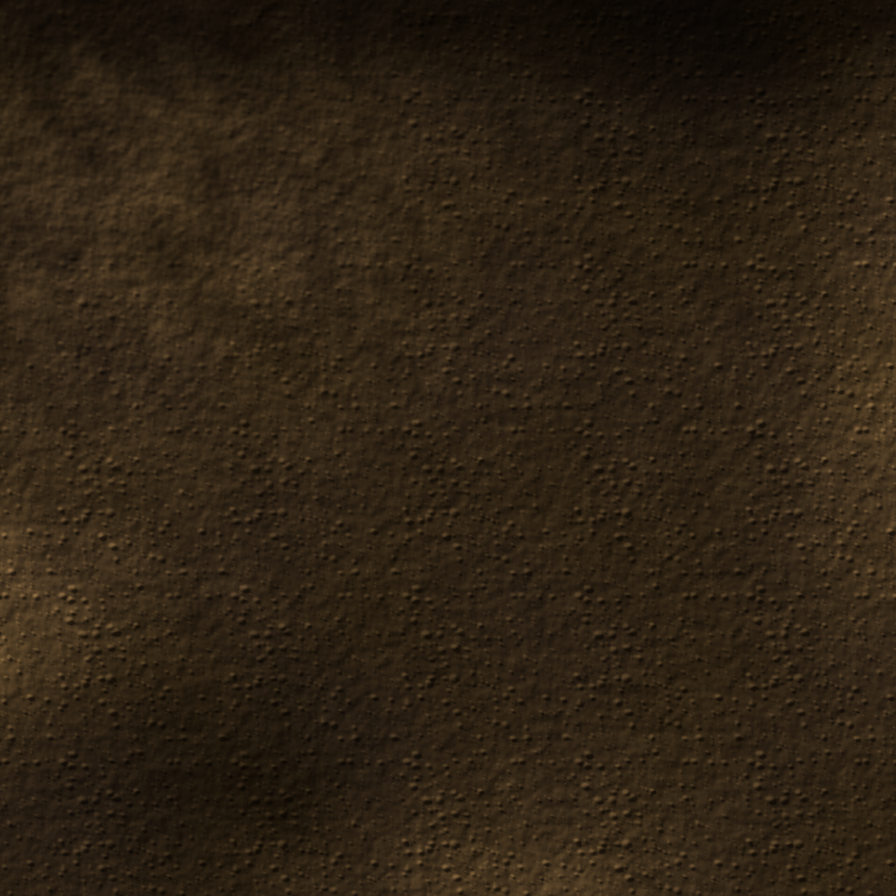
A WebGL 2 fragment shader for this texture:

```glsl
#version 300 es
precision highp float;

uniform vec2 u_resolution;
out vec4 fragColor;

vec2 hash22(vec2 p) {
    vec3 q = fract(p.xyx * vec3(0.1031, 0.1030, 0.0973));
    q += dot(q, q.yzx + 33.33);
    return fract((q.xx + q.yz) * q.zy);
}

// Gradient noise, roughly -0.7 to 0.7
float gradientDot(vec2 cell, vec2 offset) {
    float angle = 6.2832 * hash22(cell + 17.0).x;
    return dot(vec2(cos(angle), sin(angle)), offset);
}

float gradientNoise(vec2 p) {
    vec2 i = floor(p), f = p - i;
    vec2 w = f * f * f * (f * (f * 6.0 - 15.0) + 10.0);
    vec2 e = vec2(0.0, 1.0);
    return mix(mix(gradientDot(i, f), gradientDot(i + e.yx, f - e.yx), w.x),
               mix(gradientDot(i + e, f - e), gradientDot(i + 1.0, f - 1.0), w.x), w.y);
}

float fbm(vec2 p) {
    float sum = 0.0, amplitude = 1.0;
    for (int i = 0; i < 4; i++) {
        sum += amplitude * gradientNoise(p);
        p = mat2(1.6, 1.2, -1.2, 1.6) * p + 7.3;
        amplitude *= 0.55;
    }
    return sum;
}

// Rounded stones, one per cell, repeating every `period` cells
float pebbles(vec2 p, float period) {
    vec2 cell = floor(p);
    float height = 0.0;
    for (int y = -1; y <= 1; y++) {
        for (int x = -1; x <= 1; x++) {
            vec2 c = cell + vec2(x, y);
            vec2 id = mod(c, period);
            vec2 jitter = hash22(id + period * 3.0);
            vec2 shape = hash22(id + 91.0);
            // Stones grow larger inside two clumps of each tile
            vec2 t = id / period;
            float clump = exp(-dot(t - vec2(0.6, 0.35), t - vec2(0.6, 0.35)) * 22.0)
                        + exp(-dot(t - vec2(0.45, 0.7), t - vec2(0.45, 0.7)) * 45.0);
            float radius = mix(0.12, 0.42, shape.x * shape.x) + 0.2 * clump * shape.y;
            vec2 d = p - c - 0.5 - (jitter - 0.5) * 0.7;
            d.y *= 1.0 + 0.4 * shape.y;
            height = max(height, radius * smoothstep(1.0, 0.1, length(d) / radius));
        }
    }
    return height;
}

float soilHeight(vec2 uv, float stoniness) {
    vec2 tile = uv / vec2(0.192, 0.185);
    float stones = pebbles(tile * 13.0, 13.0) + 0.4 * pebbles(tile * 23.0 + 0.4, 23.0);
    float grit = 0.3 * gradientNoise(uv * 52.0) + 0.2 * gradientNoise(uv * 95.0 + 5.0)
               + 0.09 * gradientNoise(uv * 170.0 + 9.0);
    return stones * stoniness + grit;
}

float softPatch(vec2 uv, vec2 center, vec2 size) {
    vec2 d = (uv - center) / size;
    return exp(-dot(d, d));
}

void main() {
    vec2 uv = gl_FragCoord.xy / u_resolution;
    vec2 warped = uv + 0.035 * vec2(fbm(uv * 5.0), fbm(uv * 5.0 + 31.0));

    // Broad light and dark areas of earth
    float tone = 0.182;
    tone += 0.15 * softPatch(warped, vec2(-0.02, 0.32), vec2(0.17, 0.14));
    tone += 0.11 * softPatch(warped, vec2(0.58, -0.02), vec2(0.2, 0.14));
    tone += 0.14 * softPatch(warped, vec2(1.04, 0.57), vec2(0.13, 0.26));
    tone += 0.05 * softPatch(warped, vec2(0.2, 0.7), vec2(0.32, 0.22));
    tone -= 0.07 * softPatch(warped, vec2(0.26, 0.13), vec2(0.22, 0.13));
    tone -= 0.05 * softPatch(warped, vec2(0.75, 0.9), vec2(0.2, 0.14));
    tone -= 0.1 * smoothstep(0.84, 1.0, warped.y);

    // Diagonal mottling, strongest in the smoother upper left
    float smoothArea = softPatch(uv, vec2(0.15, 0.85), vec2(0.38, 0.3));
    vec2 slanted = mat2(0.8, 0.6, -0.6, 0.8) * uv * vec2(13.0, 17.0);
    tone *= 1.0 + (0.14 + 0.3 * smoothArea) * fbm(slanted);

    // Relief lit from the upper left
    float stoniness = 1.0 - 0.75 * smoothArea;
    float height = soilHeight(uv, stoniness);
    float relief = height - soilHeight(uv + vec2(-0.0025, 0.0032), stoniness);
    tone *= 1.0 + clamp(1.7 * relief, -0.55, 0.75);
    tone *= 0.97 + 0.16 * height;

    // Earth ramp, from near black to ochre
    tone = max(tone, 0.035);
    vec3 color = tone * vec3(1.0, 0.78, 0.49) - vec3(0.0, 0.007, 0.011);
    color.b += 0.012 * gradientNoise(uv * 6.0 + 3.0);
    fragColor = vec4(clamp(color, 0.0, 1.0), 1.0);
}
```
